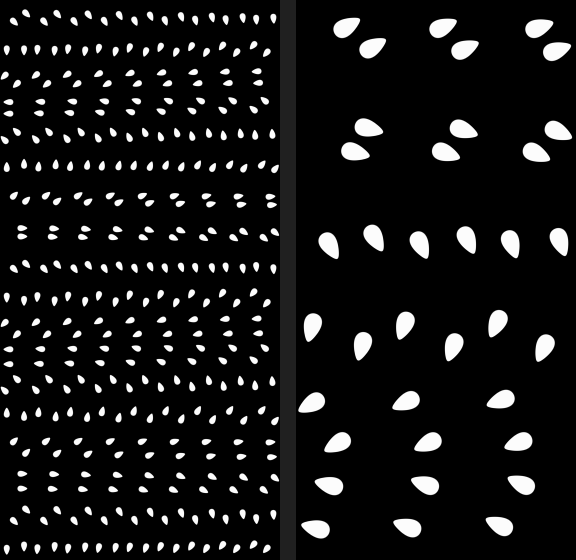
Left: the whole. Right: its middle third, enlarged.
A Shadertoy shader for this pattern:

```glsl
const float PI = 3.14159265;
const float COLUMNS = 9.0;
const float TURN_STEPS = 72.0;   // cells in reading order per full turn
const float SQUASH = 0.67;       // vertical flattening of the orbits
const vec3 GROUND = vec3(0.0);
const vec3 SEED = vec3(0.99);

// Rotates p into a frame whose x axis points along the given angle
vec2 toFrame(vec2 p, float angle) {
    float c = cos(angle), s = sin(angle);
    return vec2(c * p.x + s * p.y, c * p.y - s * p.x);
}

// Approximate distance to an ellipse that tapers towards +x
float seedDistance(vec2 p, vec2 radius, float taper) {
    float along = clamp(p.x / radius.x, -1.0, 1.0);
    vec2 r = vec2(radius.x, radius.y * (1.0 - taper * along));
    float k = length(p / r);
    return k * (k - 1.0) / max(length(p / (r * r)), 1e-4);
}

// Distance to the pair of parallel seeds in a cell; y runs downwards
float seedPair(vec2 p, float angle, float spread) {
    vec2 outward = vec2(cos(angle), SQUASH * sin(angle));
    vec2 sideways = vec2(sin(angle), -SQUASH * cos(angle));
    vec2 middle = vec2(-0.005, -0.033) + 0.223 * outward;
    vec2 halfGap = 0.278 * sideways + vec2(0.0, spread);
    float d = 1.0;
    for (int i = 0; i < 2; i++) {
        float side = float(i) * 2.0 - 1.0;
        vec2 local = toFrame(p - middle - side * halfGap, angle);
        d = min(d, seedDistance(local, vec2(0.156, 0.088), 0.42));
    }
    return d;
}

void mainImage(out vec4 fragColor, in vec2 fragCoord) {
    // Square cells counted from the top left
    float pixel = COLUMNS / iResolution.x;
    vec2 grid = vec2(fragCoord.x, iResolution.y - fragCoord.y) * pixel;
    vec2 cell = floor(grid);
    vec2 p = fract(grid) - 0.5;

    // Each cell turns a little further than the one before
    float index = cell.y * COLUMNS + cell.x;
    float angle = PI * 0.25 + 2.0 * PI * index / TURN_STEPS;

    // Vertical spread changes once per turn: none, wider, reversed
    float turn = floor((cell.y + 3.0) / 8.0);
    float spread = 0.052 * (mod(turn + 1.0, 3.0) - 1.0);

    float d = seedPair(p, angle, spread);
    float coverage = smoothstep(0.7 * pixel, -0.7 * pixel, d);
    fragColor = vec4(mix(GROUND, SEED, coverage), 1.0);
}
```
